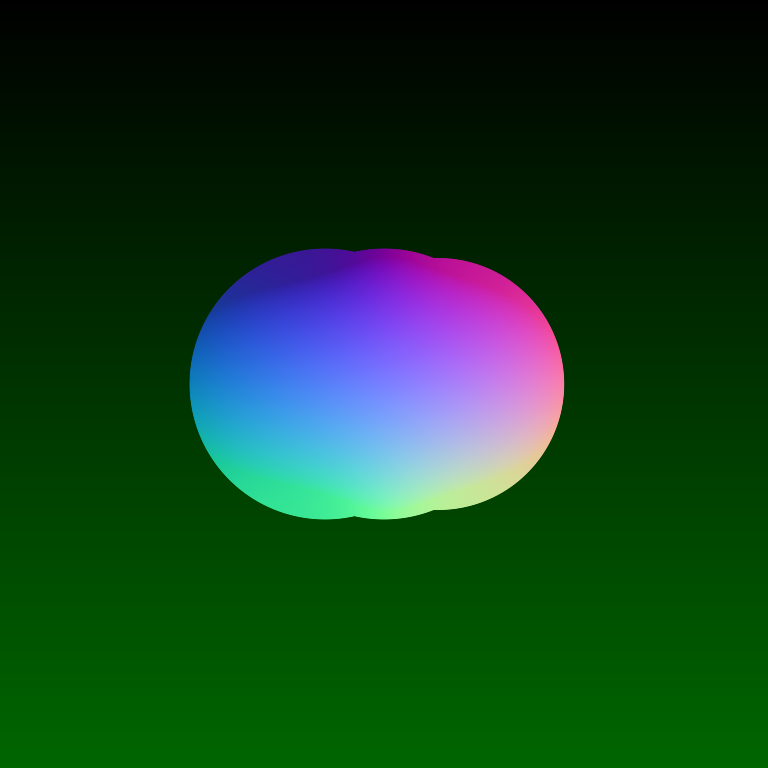
Give the GLSL for this texture map, as a three.js fragment shader.

```glsl
// Three merged balls shaded by their surface normals over a dark green gradient.
varying vec2 vUv;

const vec3 GROUND_COLOR = vec3(0.0, 0.40, 0.0);   // green at the lower border
const vec2 CENTER = vec2(0.5);
const float EDGE = 0.0007;                        // half width of the soft outline

// Balls: horizontal offset from the center, radius
const vec2 LEFT_BALL = vec2(-0.0768, 0.1764);
const vec2 MIDDLE_BALL = vec2(0.0, 0.1764);
const vec2 RIGHT_BALL = vec2(0.0706, 0.1641);

// Normal field: tilt across is a quadratic in x, tilt upward is linear in y
const vec3 TILT_ACROSS = vec3(-0.05, 3.85, 2.0);
const float TILT_UP = 5.9;
const float TILT_UP_SKEW = 0.13;
const float RIM_BEND = 170.0;                     // extra turn near the top and bottom seams
const float RIM_WIDTH = 0.12;

float ballDistance(vec2 p, vec2 ball) {
  return length(p - vec2(ball.x, 0.0)) - ball.y;
}

float bodyDistance(vec2 p) {
  float sides = min(ballDistance(p, LEFT_BALL), ballDistance(p, RIGHT_BALL));
  return min(sides, ballDistance(p, MIDDLE_BALL));
}

// Smooth normal shared by the three balls, facing the viewer
vec3 bodyNormal(vec2 p) {
  float across = TILT_ACROSS.x + p.x * (TILT_ACROSS.y + TILT_ACROSS.z * p.x);
  float seam = p.x / RIM_WIDTH;
  across += RIM_BEND * p.y * p.y * p.x * exp(-seam * seam);
  float up = -p.y * (TILT_UP + TILT_UP_SKEW * p.x / RIM_WIDTH);
  vec2 tilt = vec2(across, up);
  float depth = sqrt(max(1.0 - dot(tilt, tilt), 0.04));
  return normalize(vec3(tilt, depth));
}

void main() {
  vec2 p = vUv - CENTER;

  // Backdrop: black above, green below
  vec3 color = GROUND_COLOR * (1.0 - vUv.y);

  // Body: normal mapped to colour inside the joined outline
  vec3 bodyColor = 0.5 + 0.5 * bodyNormal(p);
  float coverage = 1.0 - smoothstep(-EDGE, EDGE, bodyDistance(p));
  color = mix(color, bodyColor, coverage);

  gl_FragColor = vec4(color, 1.0);
}
```
